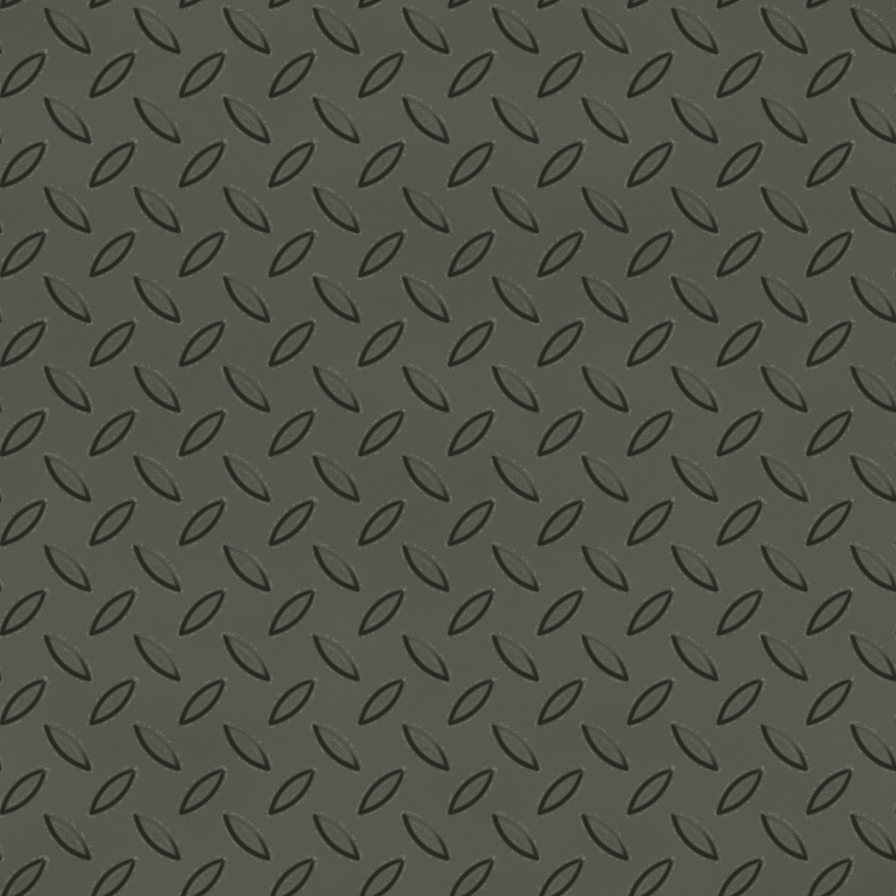
Reproduce this texture procedurally as a three.js fragment shader.

```glsl
// Worn steel tread plate: 10 x 10 cells, each with two raised lozenges on opposite diagonals.
// Each stud is a lens-shaped distance field drawn as a dark outline with a speckled bright rim;
// wrapped value noise adds stains and grain, and a hash per cell varies the wear.
varying vec2 vUv;

float hash(vec2 p) {
  vec3 q = fract(vec3(p.xyx) * 0.1031);
  q += dot(q, q.yzx + 33.33);
  return fract((q.x + q.y) * q.z);
}

// Value noise on a whole number of cells, wrapping at the canvas edges
float noise(vec2 uv, vec2 cells) {
  vec2 p = uv * cells;
  vec2 i = floor(p);
  vec2 f = fract(p);
  f = f * f * (3.0 - 2.0 * f);
  vec2 a = mod(i, cells);
  vec2 b = mod(i + 1.0, cells);
  return mix(mix(hash(a), hash(vec2(b.x, a.y)), f.x),
             mix(hash(vec2(a.x, b.y)), hash(b), f.x), f.y);
}

// Signed distance to a lens with its tips at (0, +-halfLength)
float lens(vec2 p, float halfLength, float halfWidth) {
  float offset = (halfLength * halfLength - halfWidth * halfWidth) / (2.0 * halfWidth);
  p = abs(p);
  return (p.y - halfLength) * offset > p.x * halfLength
    ? length(p - vec2(0.0, halfLength))
    : length(p + vec2(offset, 0.0)) - offset - halfWidth;
}

// Draws one stud per cell; rising studs are fully outlined, falling ones mostly on the lower left
vec3 addStud(vec3 color, vec2 center, bool rising, float grain) {
  vec2 grid = vUv * 10.0 - center + 0.5;
  vec2 cell = mod(floor(grid), 10.0);
  vec2 p = fract(grid) - 0.5;
  float wear = hash(cell + (rising ? 17.0 : 53.0));

  // x runs across the stud, y along it
  vec2 q = (rising ? vec2(p.x - p.y, p.x + p.y) : vec2(p.x + p.y, p.x - p.y)) * 0.7071;
  float d = lens(q, 0.335, 0.094 + 0.008 * wear);

  // Stroke strength and width around the outline
  float ink = 1.0;
  float width = 0.022;
  if (rising) {
    ink = 1.0 - 0.5 * smoothstep(0.27, 0.35, q.y);
    width -= 0.004 * smoothstep(0.0, 0.3, q.y);
  } else {
    float farSide = smoothstep(-0.012, 0.035, q.x);
    float tail = smoothstep(0.02, 0.3, q.y + 0.16 * (wear - 0.5));
    ink = mix(1.0, 0.22 + 0.65 * tail, farSide);
    width = mix(0.024, 0.008 + 0.012 * tail, farSide);
  }

  // Shaded face, then broken bright rims outside and inside the outline
  float face = 1.0 - smoothstep(-0.05, 0.0, d);
  color -= face * 0.05 * (grain - 0.3);
  float outerRim = exp(-pow((d - 0.046) / 0.014, 2.0));
  float innerRim = exp(-pow((d + 0.05) / 0.013, 2.0));
  float glint = (outerRim + 0.8 * innerRim) * smoothstep(0.35, 0.8, grain);
  color = mix(color, vec3(0.44, 0.44, 0.385), min(glint, 1.0) * 0.75);

  // Dark outline with a soft shadow beside it
  float edge = abs(d) - width;
  color = mix(color, vec3(0.27, 0.27, 0.24), 0.5 * ink * (1.0 - smoothstep(0.0, 0.03, edge)));
  color = mix(color, vec3(0.155, 0.155, 0.135), ink * (1.0 - smoothstep(-0.012, 0.012, edge)));

  // Catch light on the upper tip of rising studs
  float tip = rising ? 1.0 - smoothstep(0.008, 0.032, length(q - vec2(0.0, 0.355))) : 0.0;
  return mix(color, vec3(0.52, 0.52, 0.46), 0.6 * tip);
}

void main() {
  // Base metal with broad stains and fine grain
  float stains = 0.6 * noise(vUv, vec2(5.0, 7.0)) + 0.4 * noise(vUv, vec2(13.0, 17.0));
  float grain = noise(vUv, vec2(360.0));
  vec3 color = vec3(0.34, 0.34, 0.305);
  color += 0.028 * (stains - 0.5) + 0.008 * (grain - 0.5);

  // Two interleaved sets of studs
  color = addStud(color, vec2(0.26, 0.167), true, grain);
  color = addStud(color, vec2(0.755, 0.66), false, grain);

  gl_FragColor = vec4(color, 1.0);
}
```
